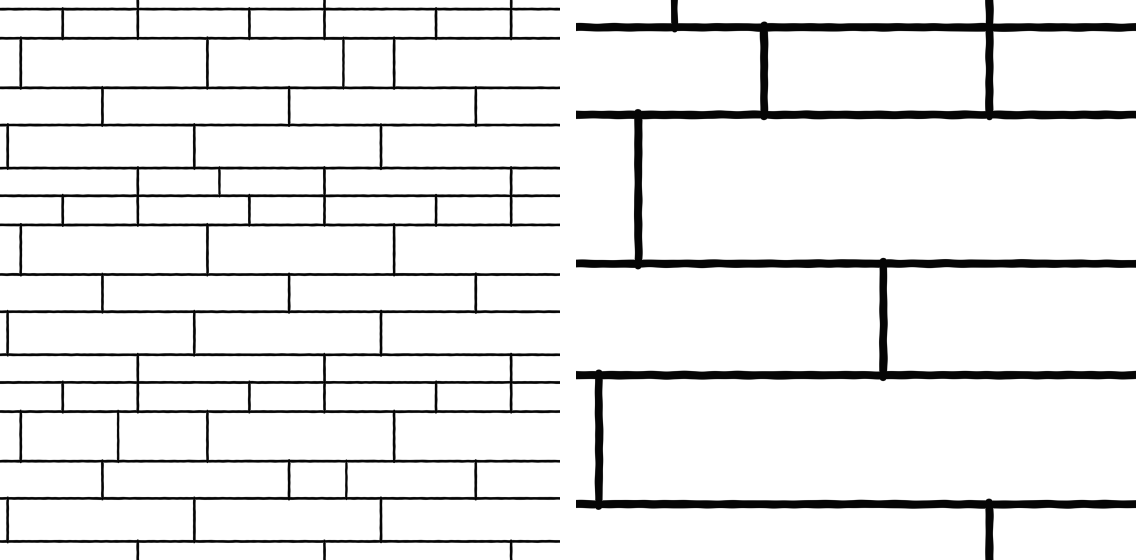
Left: the whole. Right: its middle third, enlarged.
Give the GLSL for this pattern, as a three.js fragment shader.

```glsl
// Ashlar wall in ink outline: five courses of long blocks, with a few stray cuts.
varying vec2 vUv;

// Lengths are in drafting units; the canvas is REPEATS * TILE units wide.
const float REPEATS = 3.0;
const float TILE = 256.0;
const float SPAN = REPEATS * TILE;
const float BED_WIDTH = 3.7;      // horizontal lines
const float JOINT_WIDTH = 3.6;    // vertical lines
const float STRAY_WIDTH = 3.2;    // vertical lines that break the repeat
const float OVERHANG = 0.8;       // how far joints run past their course
const float WOBBLE = 0.45;        // unsteadiness of the pen
const float WOBBLE_CELL = 8.0;
const vec3 PAPER = vec3(1.0);
const vec3 INK = vec3(0.02);

// Unit gradient at a lattice point, wrapped to the canvas
vec2 gradient(vec2 cell) {
  cell = mod(cell, SPAN / WOBBLE_CELL);
  float angle = 6.2832 * fract(sin(dot(cell, vec2(12.99, 78.23))) * 4375.85);
  return vec2(cos(angle), sin(angle));
}

float gradientNoise(vec2 p) {
  vec2 i = floor(p), f = fract(p);
  vec2 u = f * f * f * (f * (f * 6.0 - 15.0) + 10.0);
  vec2 e = vec2(1.0, 0.0);
  float low = mix(dot(gradient(i), f),
                  dot(gradient(i + e.xy), f - e.xy), u.x);
  float high = mix(dot(gradient(i + e.yx), f - e.yx),
                   dot(gradient(i + e.xx), f - e.xx), u.x);
  return mix(low, high, u.y);
}

// Distance to the nearest copy of a line repeated at the given period
float repeatedLine(float x, float at, float period) {
  return abs(mod(x - at + 0.5 * period, period) - 0.5 * period);
}

// Signed distance to the lines of one course, repeated over the canvas.
// strays holds the canvas x of an extra joint for each repeat, from the top;
// a value equal to a regular joint adds nothing.
float course(vec2 p, float top, float height, vec2 joints, vec3 strays) {
  float fromMiddle = p.y - top - 0.5 * height;
  float copy = floor(fromMiddle / TILE + 0.5);
  fromMiddle -= copy * TILE;
  float beyond = max(abs(fromMiddle) - 0.5 * height - OVERHANG, 0.0);

  float bed = repeatedLine(p.y, top, TILE);
  float joint = min(repeatedLine(p.x, joints.x, TILE),
                    repeatedLine(p.x, joints.y, TILE));
  float row = mod(copy, REPEATS);
  float strayX = row < 0.5 ? strays.x : (row < 1.5 ? strays.y : strays.z);
  float stray = repeatedLine(p.x, strayX, SPAN);

  float d = bed - 0.5 * BED_WIDTH;
  d = min(d, length(vec2(joint, beyond)) - 0.5 * JOINT_WIDTH);
  return min(d, length(vec2(stray, beyond)) - 0.5 * STRAY_WIDTH);
}

void main() {
  // Drafting units, measured down from the top
  vec2 p = vec2(vUv.x, 1.0 - vUv.y) * SPAN;
  float pixel = max(fwidth(p.x), fwidth(p.y));

  // Hand-drawn unsteadiness
  vec2 q = p / WOBBLE_CELL;
  p += WOBBLE * vec2(gradientNoise(q), gradientNoise(q + vec2(37.3, 11.7)));

  // Courses from top to bottom
  float d = course(p, 12.5, 40.0, vec2(86.0, 189.0), vec3(86.0));
  d = min(d, course(p, 52.5, 68.0, vec2(28.5), vec3(471.0, 28.5, 162.0)));
  d = min(d, course(p, 120.5, 51.0, vec2(140.5), vec3(140.5, 140.5, 475.0)));
  d = min(d, course(p, 171.5, 59.0, vec2(10.5), vec3(10.5)));
  d = min(d, course(p, 230.5, 38.0, vec2(189.0), vec3(301.0, 189.0, 189.0)));

  // Ink coverage with a soft edge
  float ink = 1.0 - smoothstep(-0.7 * pixel, 0.7 * pixel, d);
  gl_FragColor = vec4(mix(PAPER, INK, ink), 1.0);
}
```
